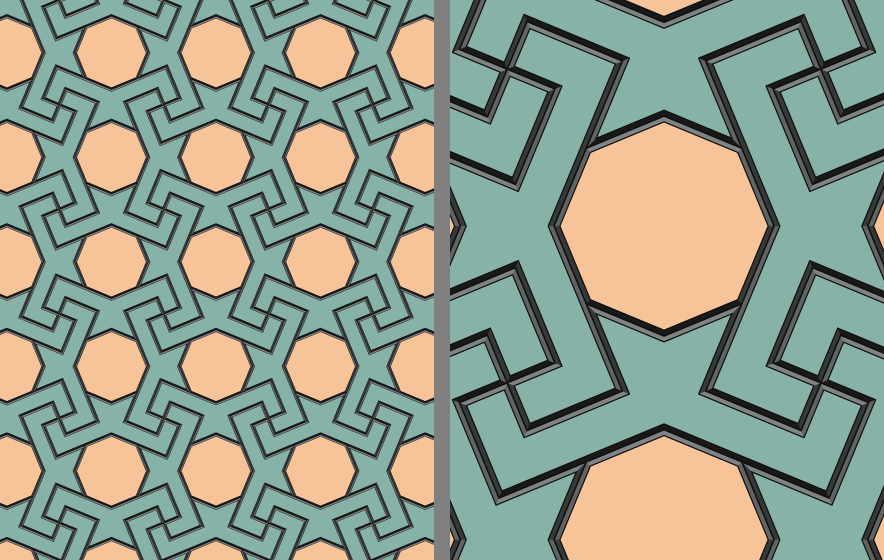
Left, the full canvas; right, a detail of the centre.
Give the GLSL for this pattern, as a Shadertoy shader.

```glsl
// Interlaced star lattice: bevelled pinwheel knots between peach octagons on sage green.

const vec2 AXIS = vec2(0.92388, 0.38268);   // cos and sin of 22.5 degrees
const float APOTHEM = 0.324;                // octagon centre to edge, in cells
const float HALF_LINE = 0.0192;

// Square-capped distance to an axis-aligned bar, which keeps corners mitred
float bar(vec2 p, vec2 a, vec2 b) {
    vec2 d = abs(p - 0.5 * (a + b)) - 0.5 * abs(b - a);
    return max(d.x, d.y);
}

// Mirror every cell into its neighbours; the result is centred on a knot
vec2 foldCell(vec2 p) {
    return abs(mod(p, 2.0) - 1.0) - 0.5;
}

// Signed distance to the octagon at the nearest cell corner
float octagon(vec2 knot) {
    vec2 c = 0.5 - abs(knot);
    return max(dot(c, AXIS), dot(c, AXIS.yx)) - APOTHEM;
}

// Distance to the centre of the nearest line
float lineDistance(vec2 p) {
    vec2 knot = foldCell(p);
    float d = abs(octagon(knot));
    float reach = 0.5 * (AXIS.x + AXIS.y) - APOTHEM;
    float hook = 0.5 * reach;
    vec2 u = vec2(dot(knot, vec2(AXIS.x, -AXIS.y)), dot(knot, AXIS.yx));

    // Four hooked arms, each ending along an octagon edge
    for (int i = 0; i < 4; i++) {
        d = min(d, bar(u, vec2(0.0), vec2(0.0, hook)));
        d = min(d, bar(u, vec2(0.0, hook), vec2(reach, hook)));
        d = min(d, bar(u, vec2(reach, hook), vec2(reach, -0.27)));
        u = vec2(-u.y, u.x);
    }
    return d;
}

vec3 lattice(vec2 p) {
    float d = lineDistance(p);
    if (d > HALF_LINE) {
        return octagon(foldCell(p)) < 0.0 ? vec3(0.97, 0.77, 0.60) : vec3(0.53, 0.70, 0.66);
    }

    // Bevel: faces turned upward are dark, faces turned downward are pale
    vec2 stepUp = vec2(0.0, 0.001);
    float slope = (lineDistance(p + stepUp) - lineDistance(p - stepUp)) / 0.002;
    float tone = 0.30 - 0.22 * slope;

    // Thin dark outline and ridge
    if (d > HALF_LINE - 0.004 || d < 0.0025) tone = 0.06;
    return vec3(tone, tone * 1.02, tone * 1.02);
}

void mainImage(out vec4 fragColor, in vec2 fragCoord) {
    const int SAMPLES = 4;
    vec3 color = vec3(0.0);

    // Average a grid of samples to smooth the edges
    for (int j = 0; j < SAMPLES; j++) {
        for (int i = 0; i < SAMPLES; i++) {
            vec2 offset = (vec2(i, j) + 0.5) / float(SAMPLES) - 0.5;
            vec2 p = (fragCoord + offset) / iResolution.y * 5.356;
            color += lattice(p - vec2(1.066, 0.85));
        }
    }
    fragColor = vec4(color / float(SAMPLES * SAMPLES), 1.0);
}
```
